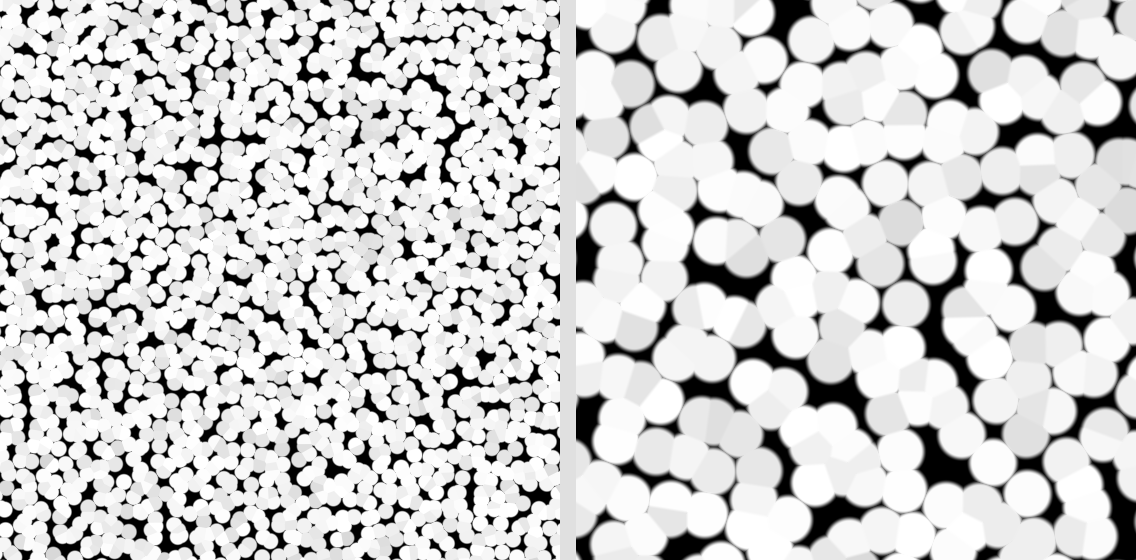
Left, the full canvas; right, a detail of the centre.
This pattern is drawn by a WebGL 1 fragment shader. Its source:

```glsl
precision highp float;

uniform vec2 u_resolution;

const float CELLS = 44.0;         // grains across the canvas
const float GRAIN_RADIUS = 0.622; // in cells
const float RIM_SOFTNESS = 0.08;  // half width of the grain outline, in cells
const float SEAM_SOFTNESS = 0.05; // half width of the seam between grains, in cells
const float SHADE_RANGE = 0.16;   // how far a grain may darken from white
const vec3 GRAIN_COLOR = vec3(1.0);
const vec3 GAP_COLOR = vec3(0.0);

vec2 hash2(vec2 p, float seed) {
  vec3 q = fract(vec3(p.xyx + seed) * vec3(0.1031, 0.1030, 0.0973));
  q += dot(q, q.yzx + 33.33);
  return fract((q.xx + q.yz) * q.zy);
}

// Brightness of one grain: mostly near white, with a thin darker tail
float grainShade(vec2 cell) {
  vec2 h = hash2(cell, 71.7);
  return 1.0 - SHADE_RANGE * h.x * h.y;
}

void main() {
  vec2 p = gl_FragCoord.xy / min(u_resolution.x, u_resolution.y) * CELLS;
  vec2 home = floor(p);

  // Two nearest scattered centres, as offsets from p
  float d1 = 1e3, d2 = 1e3;
  vec2 near1 = vec2(0.0), near2 = vec2(1.0);
  vec2 cell1 = home, cell2 = home;
  for (int j = -1; j <= 1; j++) {
    for (int i = -1; i <= 1; i++) {
      vec2 cell = home + vec2(float(i), float(j));
      vec2 offset = cell + hash2(cell, 13.3) - p;
      float d = length(offset);
      if (d < d1) {
        d2 = d1; near2 = near1; cell2 = cell1;
        d1 = d; near1 = offset; cell1 = cell;
      } else if (d < d2) {
        d2 = d; near2 = offset; cell2 = cell;
      }
    }
  }

  // Flat shade per grain, blended across the straight seam
  float seam = (d2 * d2 - d1 * d1) / (2.0 * max(length(near2 - near1), 1e-3));
  float own = smoothstep(-SEAM_SOFTNESS, SEAM_SOFTNESS, seam);
  float shade = mix(grainShade(cell2), grainShade(cell1), own);

  // Round outline against the dark gaps
  float cover = 1.0 - smoothstep(-RIM_SOFTNESS, RIM_SOFTNESS, d1 - GRAIN_RADIUS);
  gl_FragColor = vec4(mix(GAP_COLOR, GRAIN_COLOR * shade, cover), 1.0);
}
```
